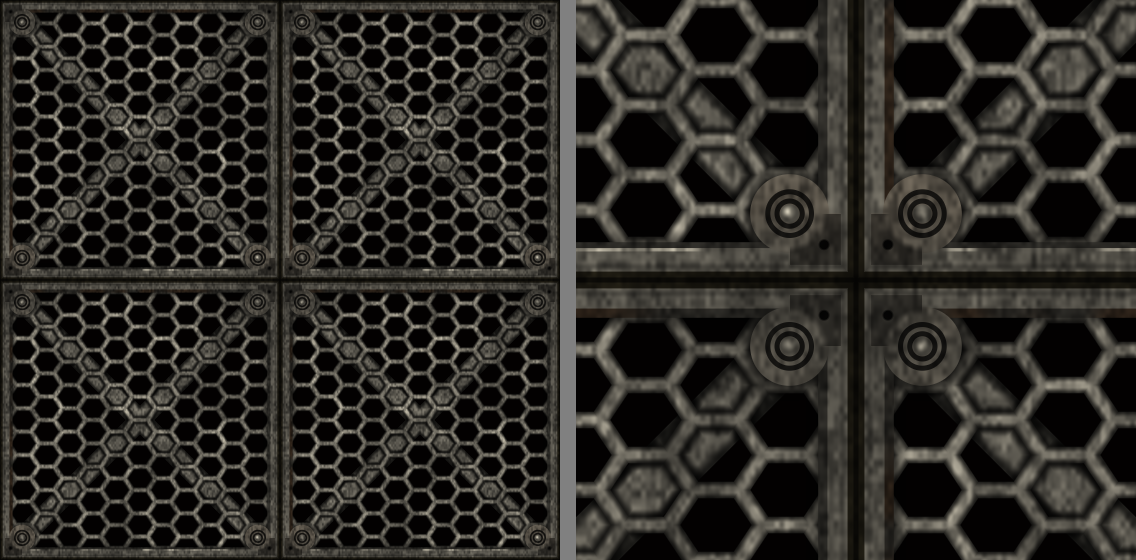
Left: the whole. Right: its middle third, enlarged.
This texture is drawn by a Shadertoy shader. Its source:

```glsl
float hash(vec2 p) {
    vec3 q = fract(p.xyx * vec3(0.1031, 0.1030, 0.0973));
    q += dot(q, q.yzx + 33.33);
    return fract((q.x + q.y) * q.z);
}

// Value noise that wraps after a whole number of cells
float noise(vec2 uv, vec2 cells) {
    vec2 p = uv * cells, i = floor(p), f = fract(p);
    f = f * f * (3.0 - 2.0 * f);
    vec2 a = mod(i, cells), b = mod(i + 1.0, cells);
    return mix(mix(hash(a), hash(vec2(b.x, a.y)), f.x),
               mix(hash(vec2(a.x, b.y)), hash(b), f.x), f.y);
}

// 1 inside a shape, 0 outside, blended over the given width
float cover(float dist, float soft) {
    return clamp(0.5 - dist / soft, 0.0, 1.0);
}

float hexRadius(vec2 p) {
    p = abs(p);
    return max(p.y, 0.5 * p.y + 0.75 * p.x);
}

// Distance to the nearest wire of a staggered honeycomb
float wireDistance(vec2 g) {
    vec2 evenCell = vec2(mod(g.x + 1.0, 2.0) - 1.0, fract(g.y) - 0.5);
    vec2 oddCell = vec2(mod(g.x, 2.0) - 1.0, fract(g.y + 0.5) - 0.5);
    return 0.5 - min(hexRadius(evenCell), hexRadius(oddCell));
}

void mainImage(out vec4 fragColor, in vec2 fragCoord) {
    // Two by two panels, each centred on zero
    vec2 uv = fract(2.0 * fragCoord / iResolution.xy);
    vec2 p = uv - 0.5, q = abs(p);
    float px = 2.0 / iResolution.y;

    float grain = 0.6 * noise(uv, vec2(170.0, 110.0)) + 0.4 * noise(uv, vec2(61.0, 47.0));
    float blotch = 0.6 * noise(uv, vec2(9.0)) + 0.4 * noise(uv, vec2(23.0));
    float wear = (0.5 + grain) * (0.8 + 0.4 * blotch);
    vec3 metal = vec3(1.0, 0.965, 0.87) * wear;
    vec3 rust = vec3(1.0, 0.76, 0.55) * wear;
    vec3 col = vec3(0.01, 0.005, 0.005);

    float wire = wireDistance(p * 12.0);
    float edge = 0.5 - max(q.x, q.y);
    vec2 corner = q - 0.421;
    float r = length(corner);

    // Crossed struts behind the mesh, shaded around each cell
    float strut = abs(q.x - q.y) * 0.707;
    float plate = 0.09 + 0.26 * smoothstep(0.12, 0.25, wire);
    plate *= 1.0 - 0.7 * smoothstep(0.021, 0.034, strut);
    col = mix(col, metal * plate, cover(strut - 0.036, px));

    // Honeycomb wires with a light ridge and dark flanks
    float ridge = 1.0 - smoothstep(0.025, 0.12, wire);
    float wireTone = mix(0.12, 0.43, ridge) * (0.8 + 0.4 * blotch);
    col = mix(col, metal * wireTone, cover(wire - 0.118, 12.0 * px));

    // Shadow cast by the frame and the washers
    col *= mix(0.45, 1.0, smoothstep(0.04, 0.062, edge));
    col *= mix(0.35, 1.0, smoothstep(0.044, 0.068, r));

    // Inner ledge, rusty on the left and at the top
    float rusty = max(step(p.x, -q.y), step(q.x, p.y)) * smoothstep(0.25, 0.6, blotch);
    col = mix(col, mix(metal, rust, rusty) * 0.15, cover(edge - 0.045, px));

    // Flat frame bar with a lit lower lip and a dark seam
    float bar = 0.31 - 0.07 * smoothstep(0.006, 0.0, abs(edge - 0.016));
    col = mix(col, metal * bar, cover(edge - 0.034, px));
    float lip = step(q.x, -p.y) * (0.15 + 0.35 * smoothstep(0.45, 0.7, blotch));
    col += metal * lip * cover(abs(edge - 0.036) - 0.002, px);
    col = mix(col, metal * vec3(0.095, 0.088, 0.065), cover(edge - 0.010, 1.5 * px));
    col *= 1.0 - 0.55 * cover(edge - 0.003, px);

    // Corner gussets and round washers
    float gusset = max(max(-corner.x, -corner.y), 0.018 - edge);
    float washer = min(r - 0.047, gusset);
    float washerTone = 0.30 - 0.13 * smoothstep(0.037, 0.047, r) * step(gusset, 0.0);
    col = mix(col, mix(metal, rust, 0.25 * blotch) * washerTone, cover(washer, px));
    float notch = length(corner - vec2(0.041, 0.037)) - 0.006;
    col *= 1.0 - 0.9 * cover(notch, 2.0 * px);

    // Rivet: two dark rings around a domed head
    float rings = max(cover(abs(r - 0.026) - 0.003, px), cover(abs(r - 0.015) - 0.003, px));
    col *= 1.0 - 0.75 * rings;
    vec2 head = p - sign(p) * 0.421;
    float shine = smoothstep(0.010, 0.0, length(head - vec2(-0.001, 0.002)));
    col = mix(col, metal * (0.28 + 0.35 * shine), cover(r - 0.011, px));

    fragColor = vec4(clamp(col, 0.0, 1.0), 1.0);
}
```
